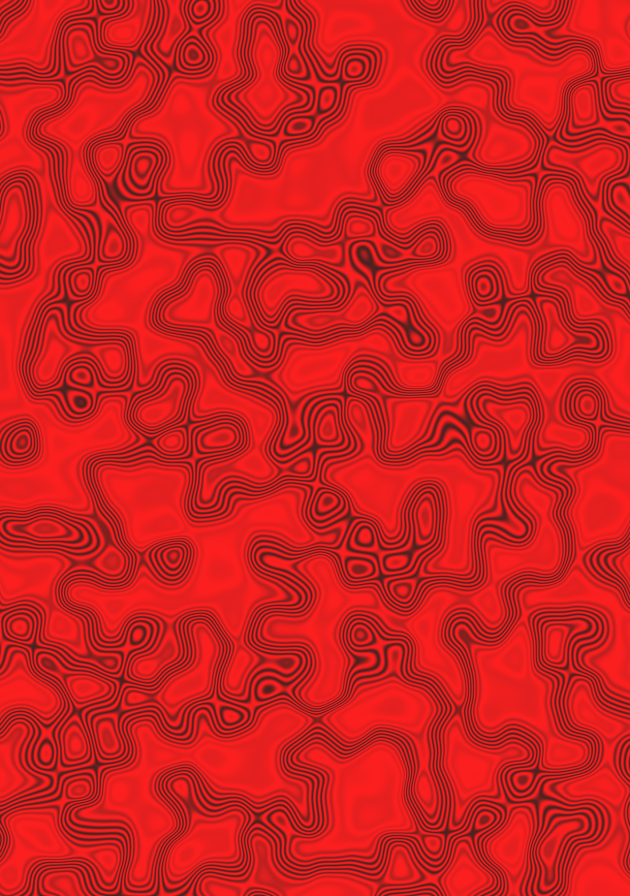
Reproduce this texture procedurally as a Shadertoy shader.

```glsl
#define CELLS 20.0
#define JITTER 0.66
#define FALLOFF 2.9
#define LEVEL_SPREAD 0.3
#define LINE_FREQ 3.2
#define LINE_SHARPNESS 1.25
#define PLATEAU_INK 0.13
#define BRIGHT_RED vec3(0.99, 0.122, 0.12)
#define DARK_INK vec3(0.29, 0.13, 0.12)
#define AA_GRID 3

const float TAU = 6.2831853;

vec3 hash3(vec2 p) {
    vec3 q = fract(vec3(p.xyx) * vec3(0.1031, 0.1030, 0.0973));
    q += dot(q, q.yxz + 33.33);
    return fract((q.xxy + q.yzz) * q.zyx);
}

// Soft blend of scattered seeds, each on a high or a low plateau
float plateauField(vec2 p) {
    vec2 cell = floor(p);
    float sum = 0.0;
    float total = 0.0;
    for (int y = -2; y <= 2; y++) {
        for (int x = -2; x <= 2; x++) {
            vec2 id = cell + vec2(x, y);
            vec3 rnd = hash3(id + 71.0);
            vec2 seed = id + 0.5 + JITTER * (rnd.xy - 0.5);
            float side = rnd.z < 0.5 ? -1.0 : 1.0;
            float level = side * (1.0 + LEVEL_SPREAD * (fract(rnd.z * 37.0) - 0.5));
            vec2 d = p - seed;
            float weight = exp(-FALLOFF * dot(d, d));
            sum += weight * level;
            total += weight;
        }
    }
    return sum / total;
}

// Contour lines, darkest at the middle height and faint on the plateaus
float contourInk(vec2 p) {
    float v = plateauField(p);
    float height = v * (1.0 + 0.4 * v * v);
    float wave = 0.5 + 0.5 * cos(TAU * LINE_FREQ * height);
    float fade = mix(1.0, PLATEAU_INK, smoothstep(0.2, 1.3, abs(height)));
    return pow(wave, LINE_SHARPNESS) * fade;
}

void mainImage(out vec4 fragColor, in vec2 fragCoord) {
    // Average the ink over a small grid inside the pixel
    float ink = 0.0;
    for (int j = 0; j < AA_GRID; j++) {
        for (int i = 0; i < AA_GRID; i++) {
            vec2 offset = (vec2(i, j) + 0.5) / float(AA_GRID) - 0.5;
            ink += contourInk((fragCoord + offset) / iResolution.x * CELLS);
        }
    }
    ink /= float(AA_GRID * AA_GRID);
    fragColor = vec4(mix(BRIGHT_RED, DARK_INK, ink), 1.0);
}
```
